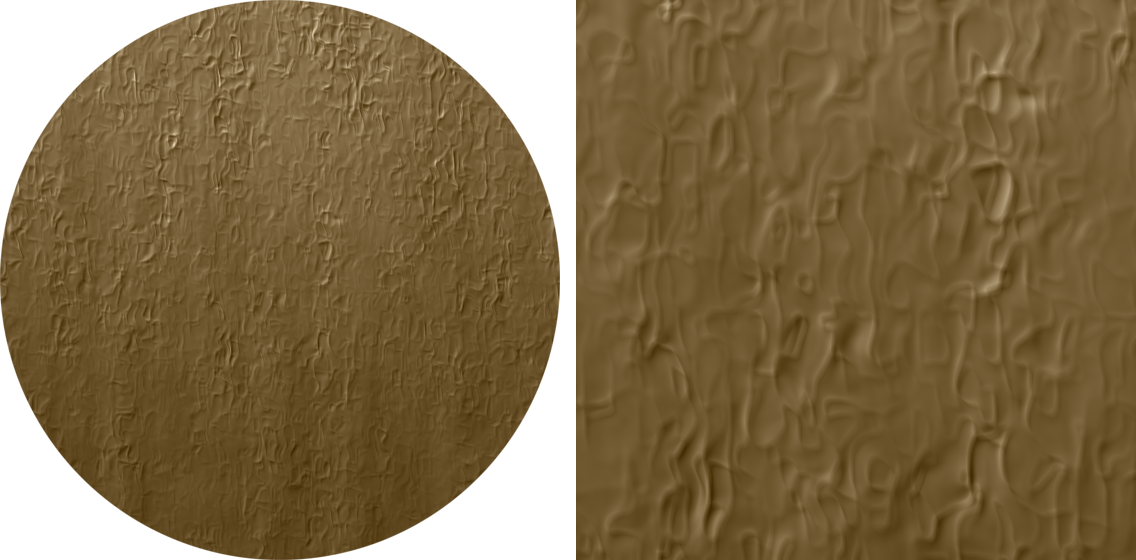
Left, the full canvas; right, a detail of the centre.
This texture is drawn by a three.js fragment shader. Its source:

```glsl
// A disc of brown, vertically grained, crinkled surface on a white ground.
// Ridged noise, stretched along the grain, forms a height field; its slope
// towards the light embosses soft columns that brighten to the top.
varying vec2 vUv;

const vec3 WHITE = vec3(1.0);
const vec3 BROWN = vec3(0.425, 0.333, 0.178);
const vec3 SHEEN_TINT = vec3(1.0, 1.03, 1.08);   // how brown moves when lit
const float RADIUS = 0.5;
const float EDGE = 0.0015;
const vec2 LIGHT_STEP = vec2(-0.0027, 0.0037);   // light from the upper left
const vec2 FLAKE_SCALE = vec2(72.0, 36.0);
const vec2 CRINKLE_SCALE = vec2(125.0, 70.0);
const vec2 FIBRE_SCALE = vec2(150.0, 13.0);
const float RELIEF_LOW = 0.16;
const float RELIEF_HIGH = 0.36;
const float GLINT = 0.22;
const float SHADE_BOTTOM = -0.05;
const float SHADE_TOP = 0.085;

float hash(vec2 p) {
  vec3 q = fract(vec3(p.xyx) * 0.1031);
  q += dot(q, q.yzx + 33.33);
  return fract((q.x + q.y) * q.z);
}

float noise(vec2 p) {
  vec2 cell = floor(p);
  vec2 f = fract(p);
  f = f * f * (3.0 - 2.0 * f);
  float low = mix(hash(cell), hash(cell + vec2(1.0, 0.0)), f.x);
  float high = mix(hash(cell + vec2(0.0, 1.0)), hash(cell + 1.0), f.x);
  return mix(low, high, f.y);
}

// Thin crests where the noise crosses its middle value
float ridge(vec2 p) {
  float crest = 1.0 - abs(2.0 * noise(p) - 1.0);
  return crest * crest;
}

// Height of the surface: bent flakes, finer crinkles and long fibres
float surfaceHeight(vec2 p, float fibre) {
  vec2 bend = vec2(noise(p * 48.0 + 7.0), noise(p * 55.0 + 31.0)) - 0.5;
  vec2 q = p + bend * vec2(0.012, 0.018);
  float flakes = ridge(q * FLAKE_SCALE + 11.0);
  float crinkles = ridge(q * CRINKLE_SCALE + 53.0);
  float lumps = noise(q * vec2(95.0, 52.0) + 91.0);
  float fibres = noise((p + bend * 0.003) * FIBRE_SCALE + 17.0);
  return 0.42 * flakes + 0.26 * crinkles + 0.45 * lumps + fibre * fibres;
}

// Tone of the soft vertical columns, about -1 to 1
float columnTone(vec2 p) {
  float wide = noise(vec2(p.x * 15.0 + 3.0, p.y * 1.3));
  float narrow = noise(vec2(p.x * 42.0 + 40.0, p.y * 3.0));
  float fine = noise(vec2(p.x * 110.0 + 80.0, p.y * 8.0));
  return wide + 0.6 * narrow + 0.4 * fine - 1.0;
}

void main() {
  vec2 p = vUv;
  float lift = smoothstep(0.05, 1.0, p.y);
  float columns = columnTone(p);

  // Rough and calm patches follow the grain
  float patches = noise(p * vec2(17.0, 6.0) + 23.0);
  float clusters = noise(p * vec2(38.0, 24.0) + 61.0);
  float roughness = mix(0.45, 1.5, smoothstep(0.2, 0.8, 0.5 * (patches + clusters)));

  // Emboss the surface
  float fibre = 0.4 * smoothstep(0.3, 0.9, noise(p * vec2(9.0, 4.0) + 5.0)) * lift;
  float slope = surfaceHeight(p, fibre) - surfaceHeight(p + LIGHT_STEP, fibre);
  float relief = slope * roughness * mix(RELIEF_LOW, RELIEF_HIGH, lift);
  float spark = max(slope * roughness, 0.0);
  float glint = GLINT * spark * spark * lift;

  // Broad shading, columns and cloudy mottling
  float mottle = noise(p * vec2(28.0, 16.0) + 70.0) - 0.5;
  float tone = mix(SHADE_BOTTOM, SHADE_TOP, lift);
  tone += 0.042 * columns + 0.03 * mottle;
  tone += 0.012 * (noise(p * 190.0) - 0.5);
  tone += max(relief, -0.17) + glint;

  vec3 surface = clamp(BROWN + tone * SHEEN_TINT, 0.03, 0.9);
  float disc = 1.0 - smoothstep(RADIUS - EDGE, RADIUS + EDGE, length(p - 0.5));
  gl_FragColor = vec4(mix(WHITE, surface, disc), 1.0);
}
```
